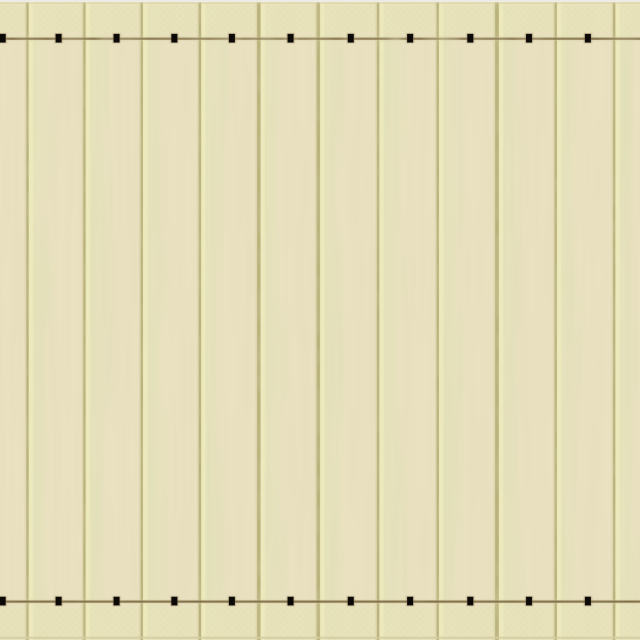
Reproduce this texture procedurally as a WebGL 2 fragment shader.

```glsl
#version 300 es
precision highp float;

uniform vec2 u_resolution;
out vec4 fragColor;

const float PI = 3.14159265;
const float PITCH = 0.09167;
const float FIRST_SEAM = 0.043;
const vec3 CREAM = vec3(0.912, 0.878, 0.750);
const vec3 GREENISH = vec3(0.893, 0.883, 0.730);
const vec3 YELLOW_END = vec3(0.905, 0.886, 0.722);
const vec3 HIGHLIGHT = vec3(0.935, 0.920, 0.740);
const vec3 OLIVE = vec3(0.725, 0.695, 0.485);
const vec3 SHADE = vec3(0.830, 0.800, 0.630);
const vec3 WIRE = vec3(0.510, 0.440, 0.290);
const vec3 NAIL = vec3(0.050, 0.035, 0.025);
const vec3 RIM = vec3(0.930, 0.920, 0.890);

float hash(vec2 p) {
    return fract(sin(dot(p, vec2(127.1, 311.7))) * 43758.5453);
}

float noise(vec2 p) {
    vec2 i = floor(p), f = fract(p);
    f = f * f * (3.0 - 2.0 * f);
    return mix(mix(hash(i), hash(i + vec2(1, 0)), f.x),
               mix(hash(i + vec2(0, 1)), hash(i + vec2(1, 1)), f.x), f.y);
}

// Seams drift gently away from an even pitch
float seamX(float i) {
    float drift = 0.0039 * sin(PI * i / 10.0) + 0.0026 * sin(PI * i / 5.0);
    return FIRST_SEAM + PITCH * i - drift;
}

float boardIndex(float x) {
    float i = floor((x - FIRST_SEAM) / PITCH);
    i += step(seamX(i + 1.0), x);
    return i - 1.0 + step(seamX(i), x);
}

// A few seams gape wider than the rest
float seamWidth(float i) {
    float gape = exp(-pow(i - 4.5, 2.0)) + exp(-4.0 * pow(i - 8.0, 2.0));
    return 0.0018 + 0.0011 * min(gape, 1.0);
}

float band(float d, float halfWidth, float soft) {
    return 1.0 - smoothstep(halfWidth - soft, halfWidth + soft, abs(d));
}

float box(vec2 p, vec2 halfSize, float soft) {
    return band(p.x, halfSize.x, soft) * band(p.y, halfSize.y, soft);
}

// Board face: green at the left, warm at the right, with faint streaks
vec3 boardColor(vec2 uv, float i, float across) {
    float patchy = noise(vec2(across * 5.0 + i * 17.0, uv.y * 9.0));
    float warm = smoothstep(0.08, 0.5, across + 0.25 * (patchy - 0.5));
    vec3 color = mix(GREENISH, CREAM, warm);
    float streak = noise(vec2(uv.x * 150.0, uv.y * 7.0)) - 0.5;
    color += streak * vec3(0.016, 0.010, 0.014);
    float ends = smoothstep(0.435, 0.455, abs(uv.y - 0.5));
    float hatch = sin(uv.x * 620.0) * sin(uv.y * 620.0);
    return mix(color, YELLOW_END + 0.010 * hatch, 0.7 * ends);
}

// Groove with a soft shadow before it and a bright lip after it
vec3 addSeam(vec3 color, vec2 uv, float i, float soft) {
    float d = uv.x - seamX(i);
    float w = seamWidth(i);
    float wear = 0.82 + 0.18 * noise(vec2(i * 9.0, uv.y * 45.0));
    color = mix(color, HIGHLIGHT, 0.8 * band(d - w - 0.0035, 0.0035, 0.002));
    color = mix(color, SHADE, 0.55 * band(d + w, 0.0024, 0.0018));
    return mix(color, OLIVE, wear * band(d, w, soft));
}

// Horizontal wire with one nail near the middle of each board
vec3 addWire(vec3 color, vec2 uv, float y, float strength, float soft) {
    float fade = mix(noise(vec2(uv.x * 55.0, y * 40.0)), 1.0, strength);
    float line = band(uv.y - y, 0.0017, soft);
    color = mix(color, SHADE, 0.4 * band(uv.y - y, 0.0035, 0.002));
    return mix(color, WIRE, line * fade);
}

vec3 addNail(vec3 color, vec2 uv, float i, float y, float soft) {
    float jitter = 0.003 * (hash(vec2(i, 4.0)) - 0.5);
    float x = 0.5 * (seamX(i) + seamX(i + 1.0)) + 0.0045 + jitter;
    vec2 p = uv - vec2(x, y + 0.0008);
    color = mix(color, WIRE, 0.35 * box(p, vec2(0.0065, 0.0080), 0.002));
    return mix(color, NAIL, box(p, vec2(0.0047, 0.0068), soft));
}

void main() {
    vec2 uv = gl_FragCoord.xy / u_resolution;
    float soft = max(0.0010, 0.7 / min(u_resolution.x, u_resolution.y));
    float i = boardIndex(uv.x);
    float across = (uv.x - seamX(i)) / (seamX(i + 1.0) - seamX(i));
    vec3 color = boardColor(uv, i, across);
    for (float k = 0.0; k < 2.0; k++) color = addSeam(color, uv, i + k, soft);

    // Upper wire is more worn than the lower one
    for (float row = 0.0; row < 2.0; row++) {
        float y = mix(0.0600, 0.9395, row);
        color = addWire(color, uv, y, mix(0.9, 0.45, row), soft);
        color = addNail(color, uv, i, y, soft);
    }

    // Shaded board ends and a pale rim along the top
    color = mix(color, SHADE, 0.8 * band(uv.y - 0.0035, 0.0018, soft));
    color = mix(color, SHADE, 0.5 * band(uv.y - 0.9955, 0.0015, soft));
    color = mix(color, RIM, smoothstep(0.9965 - soft, 0.9965 + soft, uv.y));
    fragColor = vec4(color, 1.0);
}
```
